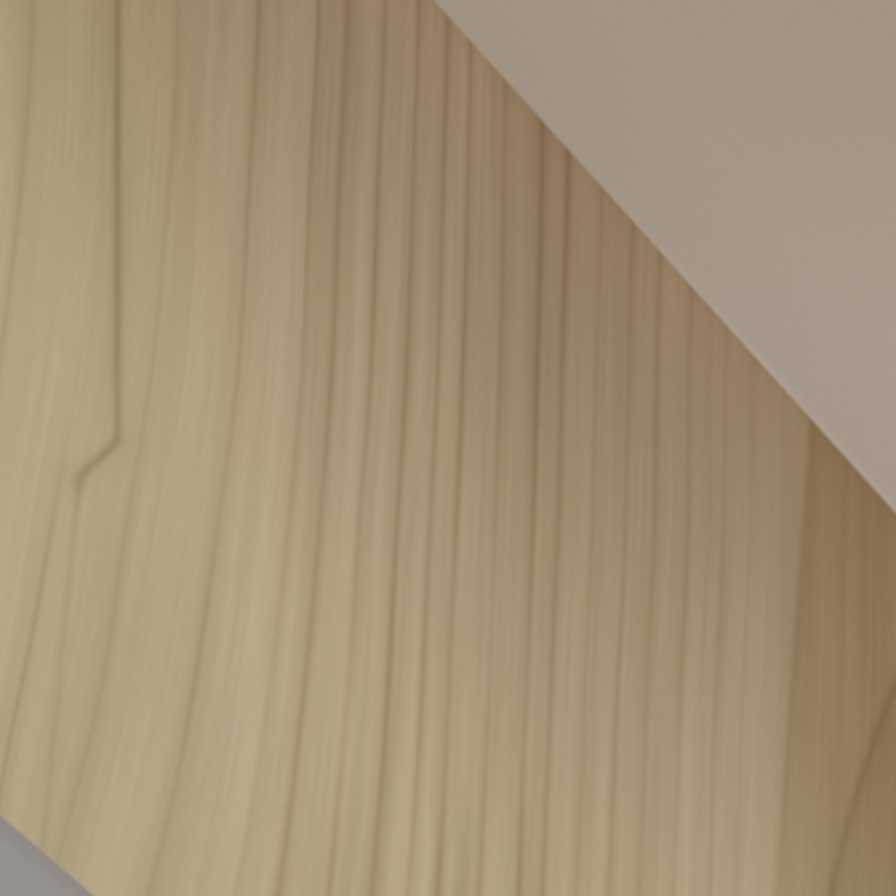
A WebGL 1 fragment shader for this texture:

```glsl
precision highp float;
uniform vec2 u_resolution;

float hash(vec2 p) {
  vec3 q = fract(vec3(p.xyx) * 0.1031);
  q += dot(q, q.yzx + 33.33);
  return fract((q.x + q.y) * q.z);
}

float noise(vec2 p) {
  vec2 cell = floor(p);
  vec2 f = fract(p);
  f = f * f * (3.0 - 2.0 * f);
  float low = mix(hash(cell), hash(cell + vec2(1.0, 0.0)), f.x);
  float high = mix(hash(cell + vec2(0.0, 1.0)), hash(cell + vec2(1.0)), f.x);
  return mix(low, high, f.y);
}

// Narrow dark core with a softer halo
float vein(float offset, float width) {
  float d = offset / width;
  return 0.65 * exp(-d * d) + 0.35 * exp(-abs(d) * 0.4);
}

// Growth rings, wide on the left and dense past the middle
float rings(float s, float y) {
  float g = 12.2 * s - 0.4 + 16.0 * max(s - 0.35, 0.0);
  float spacing = 1.0 / (s > 0.35 ? 28.2 : 12.2);
  float nearest = floor(g + 0.5);
  float total = 0.0;
  for (int i = -1; i <= 1; i++) {
    float id = nearest + float(i);
    float jitter = 0.3 * (hash(vec2(id + 9.0, 4.0)) - 0.5);
    float strength = 0.45 + 0.55 * hash(vec2(id + 20.0, 7.0));
    strength *= 0.6 + 0.6 * noise(vec2(id * 3.7, y * 4.0));
    total += strength * vein((g - id - jitter) * spacing, 0.0036);
  }
  return total;
}

vec3 wood(vec2 uv, float edge) {
  float t = 1.0 - uv.y;
  float lean = 0.025 + 0.12 * exp(-9.0 * uv.x * uv.x);
  float s = uv.x + lean * pow(max(t, 0.0), 1.6);
  s += 0.006 * (noise(vec2(uv.x * 9.0, uv.y * 5.0)) - 0.5);
  float middle = exp(-pow((uv.x - 0.5) / 0.22, 2.0));

  // Broad light from the lower left
  float light = smoothstep(-0.05, 0.65, -edge);
  vec3 color = mix(vec3(0.585, 0.495, 0.385), vec3(0.705, 0.635, 0.515), light);
  color += vec3(-0.008, 0.003, -0.004) * (1.0 - smoothstep(0.1, 0.35, uv.x));

  // Long soft bands and fine fibres
  float fibre = 0.035 * (noise(vec2(s * 24.0, uv.y * 1.2)) - 0.5);
  fibre += 0.03 * (noise(vec2(s * 85.0, uv.y * 3.0)) - 0.5);
  fibre += 0.022 * (noise(vec2(s * 210.0, uv.y * 7.0)) - 0.5);
  float wavy = s + 0.004 * noise(uv * vec2(30.0, 22.0));
  fibre += 0.05 * middle * smoothstep(0.4, 0.0, uv.y)
         * (noise(vec2(wavy * 130.0, uv.y * 4.0)) - 0.5);
  color += fibre * mix(0.7, 1.0, middle);

  // Ring lines fade at the knot and at the right side
  float clear = 1.0 - 0.9 * exp(-pow((s - 0.13) / 0.035, 2.0)) * smoothstep(0.3, 0.55, uv.y);
  clear *= 1.0 - 0.85 * smoothstep(0.78, 0.88, s);
  color -= vec3(0.085, 0.09, 0.09) * rings(s, uv.y) * clear * mix(0.7, 1.0, middle);

  // Hooked knot line
  float knot = 0.131 - 0.043 * smoothstep(0.485, 0.54, t) - 0.1 * max(t - 0.54, 0.0);
  float slant = 1.0 + 0.7 * smoothstep(0.48, 0.5, t) * (1.0 - smoothstep(0.53, 0.55, t));
  float knotFade = mix(0.35, 1.0, smoothstep(0.42, 0.48, uv.y));
  color -= vec3(0.1, 0.1, 0.105) * vein((uv.x - knot) / slant, 0.005) * knotFade;

  // Broad darker figure in the right corner
  float seam = uv.x - (0.905 - 0.075 * (t - 0.49));
  color -= vec3(0.04, 0.048, 0.05) * smoothstep(-0.004, 0.008, seam);
  color -= 0.055 * vein(seam, 0.005);
  float arc = uv.x - (0.927 + 0.2 * uv.y + 0.45 * uv.y * uv.y);
  color -= 0.02 * smoothstep(-0.003, 0.006, arc) + 0.055 * vein(arc, 0.005);
  return color;
}

void main() {
  vec2 uv = gl_FragCoord.xy / u_resolution;
  float edge = (uv.y + 1.11 * uv.x - 1.537) / 1.494;
  vec3 color = wood(uv, edge);
  color -= 0.025 * exp(-abs(edge) * 90.0);

  // Plain wall above the diagonal
  vec3 wall = mix(vec3(0.66, 0.61, 0.555), vec3(0.64, 0.585, 0.52), smoothstep(0.55, 1.0, uv.y));
  wall -= 0.012 * smoothstep(0.15, 0.0, edge);
  wall += 0.025 * exp(-edge * edge * 20000.0) * smoothstep(0.8, 0.6, uv.y);
  color = mix(color, wall, smoothstep(-0.003, 0.003, edge));

  // Grey floor in the lower left corner
  float corner = (0.09 - uv.y - 0.857 * uv.x) / 1.317;
  vec3 floorTone = vec3(0.59, 0.57, 0.555) - 0.03 * smoothstep(0.03, 0.0, corner);
  color = mix(color, floorTone, smoothstep(-0.003, 0.003, corner));

  color += 0.008 * (noise(uv * 260.0) - 0.5);
  gl_FragColor = vec4(color, 1.0);
}
```
